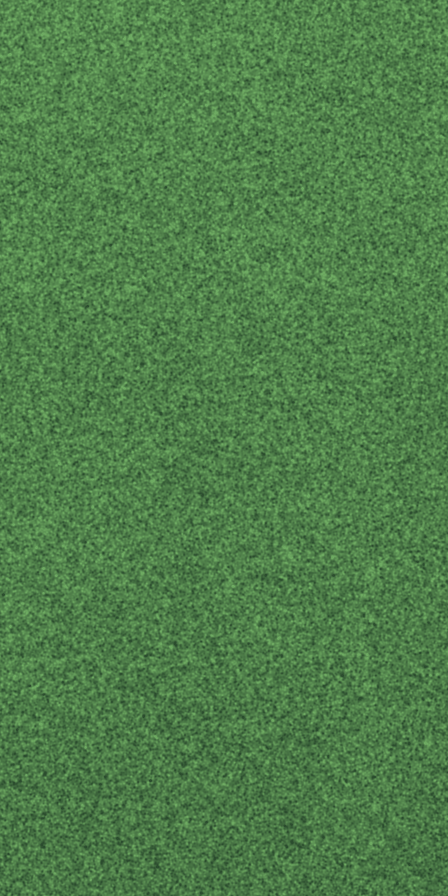
A WebGL 2 fragment shader for this texture:

```glsl
#version 300 es
precision highp float;

#define GRAINS_ACROSS 256.0
#define GRAIN_RADIUS 0.52
#define GRAIN_CONTRAST 0.53
#define MEAN_TONE 0.53
#define VERTICAL_FADE 0.24
#define SIDE_FADE 0.05
#define MOTTLE_SCALE 5.0
#define MOTTLE_CONTRAST 0.10
#define DARK_GREEN vec3(0.22, 0.37, 0.22)
#define LIGHT_GREEN vec3(0.39, 0.61, 0.35)

uniform vec2 u_resolution;
out vec4 fragColor;

// Integer hash: three random values in 0..1 per cell
vec3 hash3(ivec2 cell) {
  uvec3 v = uvec3(uint(cell.x + 4096), uint(cell.y + 4096), 977u);
  v = v * 1664525u + 1013904223u;
  v.x += v.y * v.z; v.y += v.z * v.x; v.z += v.x * v.y;
  v ^= v >> 16u;
  v.x += v.y * v.z; v.y += v.z * v.x; v.z += v.x * v.y;
  return vec3(v >> 8u) / 16777216.0;
}

// Smooth value noise for broad shading, centred on zero
float softNoise(vec2 p) {
  ivec2 cell = ivec2(floor(p));
  vec2 f = fract(p);
  f = f * f * (3.0 - 2.0 * f);
  float low = mix(hash3(cell).x, hash3(cell + ivec2(1, 0)).x, f.x);
  float high = mix(hash3(cell + ivec2(0, 1)).x, hash3(cell + ivec2(1, 1)).x, f.x);
  return mix(low, high, f.y) - 0.5;
}

// Sum of scattered soft spots, each randomly light or dark
float grain(vec2 p) {
  ivec2 home = ivec2(floor(p));
  float sum = 0.0;
  for (int y = -2; y <= 2; y++) {
    for (int x = -2; x <= 2; x++) {
      ivec2 cell = home + ivec2(x, y);
      vec3 rnd = hash3(cell);
      vec2 offset = p - vec2(cell) - rnd.xy;
      float spot = exp(-dot(offset, offset) / (2.0 * GRAIN_RADIUS * GRAIN_RADIUS));
      sum += (2.0 * rnd.z - 1.0) * spot;
    }
  }
  return sum;
}

void main() {
  vec2 uv = gl_FragCoord.xy / u_resolution;
  vec2 p = gl_FragCoord.xy / u_resolution.x;

  // Broad light: brighter at the top and left, faintly mottled
  float tone = MEAN_TONE + VERTICAL_FADE * (uv.y - 0.5) - SIDE_FADE * (uv.x - 0.5);
  tone += MOTTLE_CONTRAST * softNoise(p * MOTTLE_SCALE + 37.0);

  // Fine grain
  tone += GRAIN_CONTRAST * grain(p * GRAINS_ACROSS);

  vec3 color = mix(DARK_GREEN, LIGHT_GREEN, clamp(tone, -0.3, 1.25));
  fragColor = vec4(color, 1.0);
}
```
